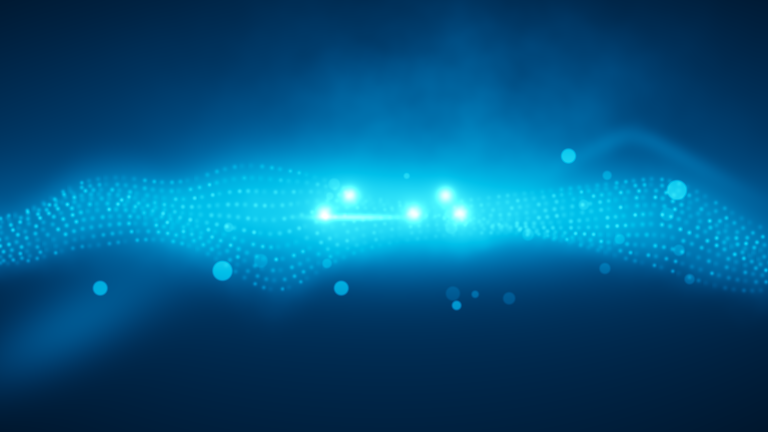
Give the GLSL for this background, as a Shadertoy shader.

```glsl
// Glowing blue particle wave with a bright core, drifting mist and soft bokeh discs.
#define CORE vec2(0.89, 0.508)
#define CORE_GAIN 0.36
#define BAND_GAIN 0.16
#define RIBBON_GAIN 0.17
#define MIST_GAIN 0.19
#define DOT_GAIN 0.36
#define DOT_PITCH 0.021
#define DOT_ROWS 11
#define SMALL_DISCS 18
#define PI 3.14159265

float hash(vec2 p) {
    p = fract(p * vec2(0.1031, 0.1137));
    p += dot(p, p.yx + 33.33);
    return fract((p.x + p.y) * p.x * 17.0);
}

float gradientDot(vec2 cell, vec2 offset) {
    float angle = 2.0 * PI * hash(cell + 7.0);
    return dot(vec2(cos(angle), sin(angle)), offset);
}

float gradientNoise(vec2 p) {
    vec2 i = floor(p), f = fract(p);
    vec2 u = f * f * f * (f * (f * 6.0 - 15.0) + 10.0);
    vec2 e = vec2(0.0, 1.0);
    return mix(mix(gradientDot(i, f), gradientDot(i + e.yx, f - e.yx), u.x),
               mix(gradientDot(i + e.xy, f - e.xy), gradientDot(i + 1.0, f - 1.0), u.x), u.y);
}

float fbm(vec2 p) {
    float sum = 0.0, gain = 0.6;
    for (int i = 0; i < 4; i++) {
        sum += gain * gradientNoise(p);
        p = mat2(1.6, 1.2, -1.2, 1.6) * p + 3.7;
        gain *= 0.5;
    }
    return sum;
}

float bump(float x, float center, float width) {
    float t = (x - center) / width;
    return exp(-t * t);
}

float blob(vec2 p, vec2 center, vec2 size) {
    vec2 t = (p - center) / size;
    return exp(-dot(t, t));
}

float disc(vec2 p, vec2 center, float radius) {
    return 1.0 - smoothstep(radius - 0.004, radius + 0.003, length(p - center));
}

// Height of the ribbon's middle line, and its half thickness
float ribbonCenter(float x) {
    return 0.495 + 0.025 * bump(x, 0.27, 0.14) - 0.03 * bump(x, 0.64, 0.1)
         - 0.05 * smoothstep(0.2, 0.0, x) - 0.1 * smoothstep(1.5, 1.8, x);
}

float ribbonHalf(float x) {
    return 0.045 + 0.09 * bump(x, 0.62, 0.17) + 0.06 * bump(x, 1.6, 0.22) + 0.035 * bump(x, 0.25, 0.15);
}

// Rows of small lights that follow the ribbon, dimmer near the core
float particleDots(vec2 p) {
    float sum = 0.0;
    for (int j = 0; j < DOT_ROWS; j++) {
        float row = float(j), v = 2.0 * row / float(DOT_ROWS - 1) - 1.0;
        float shift = hash(vec2(row, 3.0));
        float column = floor(p.x / DOT_PITCH - shift);
        float sparkle = hash(vec2(column + 5.0, row * 9.0));
        float x = (column + 0.3 + 0.4 * sparkle + shift) * DOT_PITCH;
        float y = ribbonCenter(x) + ribbonHalf(x) * v + 0.012 * sin(9.0 * x + 2.5 * v);
        float radius = mix(0.0065, 0.0042, sparkle);
        sum += blob(p, vec2(x, y), vec2(radius)) * (0.2 + 1.1 * sparkle * sparkle) * (1.0 - 0.4 * v * v);
    }
    return sum * (1.0 - 0.5 * bump(p.x, 0.95, 0.25));
}

float bokeh(vec2 p) {
    float sum = 0.0;
    // Large discs: a falling arc below the ribbon, then a pair above it
    for (int i = 0; i < 6; i++) {
        float k = float(i);
        float x = 0.257 + 0.267 * k - 0.004 * (k - 2.5) * (k - 2.5);
        float y = i < 4 ? 0.373 - 0.04 * abs(k - 1.0) : 0.639 - 0.079 * (k - 4.0);
        float radius = 0.017 + 0.006 * cos(0.5 * PI * (k - 1.0));
        sum += 0.36 * disc(p, vec2(x, y), radius);
    }
    // Small faint discs scattered about the band
    for (int i = 0; i < SMALL_DISCS; i++) {
        vec2 seed = vec2(float(i) * 3.0 + 1.0, 11.0);
        float size = hash(seed + 40.0);
        vec2 center = vec2(mix(0.4, 1.72, hash(seed)), mix(0.3, 0.6, hash(seed + 20.0)));
        sum += mix(0.2, 0.08, size) * disc(p, center, mix(0.006, 0.017, size));
    }
    return sum;
}

// Hot lights flanking the core, in a zigzag
float hotLights(vec2 p) {
    float sum = 0.0;
    for (int i = 0; i < 5; i++) {
        float k = float(i), t = 0.5 * k - 1.0, inner = 1.0 - abs(t);
        vec2 center = vec2(0.908 + 0.157 * sin(0.5 * PI * t) + 0.05 * inner * inner, 0.527 - 0.021 * cos(PI * k));
        sum += 0.45 * blob(p, center, vec2(0.017)) + 0.1 * blob(p, center, vec2(0.035));
    }
    return sum + 0.3 * blob(p, vec2(0.82, 0.497), vec2(0.09, 0.007));
}

vec3 blueRamp(float light) {
    float g = clamp(light, 0.0, 1.0);
    return vec3(clamp((light - 0.75) * 1.4, 0.0, 1.0), g, 1.0 - pow(1.0 - g, 2.15 - 0.5 * g));
}

void mainImage(out vec4 fragColor, in vec2 fragCoord) {
    vec2 p = fragCoord / iResolution.y;
    vec2 fromMiddle = fragCoord / iResolution.xy - 0.5;
    float mist = fbm(p * 4.0 + 2.0);

    // Backdrop, plume above the core, and slanted beam at lower left
    float light = 0.165 + 0.11 * bump(p.y, 0.6, 0.33) + BAND_GAIN * bump(p.y, 0.5, 0.12);
    light += MIST_GAIN * (0.75 + 1.0 * mist) * blob(p, vec2(1.07, 0.76), vec2(0.48, 0.27));
    vec2 beam = mat2(0.88, -0.47, 0.47, 0.88) * (p - vec2(0.14, 0.23));
    light += 0.24 * blob(beam, vec2(0.0), vec2(0.25, 0.085));
    light *= 1.0 - 0.95 * dot(fromMiddle, fromMiddle);

    // Ribbon body with a faint arch on the right
    float across = (p.y - ribbonCenter(p.x) + 0.05 * mist) / (ribbonHalf(p.x) + 0.02);
    light += RIBBON_GAIN * (0.9 + 1.0 * mist) * exp(-abs(across * across * across));
    float arch = 0.685 - 0.55 * (sqrt((p.x - 1.46) * (p.x - 1.46) + 0.0016) - 0.04);
    light += 0.1 * bump(p.y, arch, 0.025) * bump(p.x, 1.5, 0.2);

    // Core glow, with its highlights rolled off softly
    light += CORE_GAIN * blob(p, CORE, vec2(0.46, 0.12));
    light += 0.12 * blob(p, CORE + vec2(0.0, 0.09), vec2(0.4, 0.18));
    light += DOT_GAIN * particleDots(p) + bokeh(p);
    float excess = max(light - 0.65, 0.0);
    light = min(light, 0.65) + 0.36 * (1.0 - exp(-excess / 0.4));
    light += hotLights(p);
    fragColor = vec4(blueRamp(light), 1.0);
}
```
